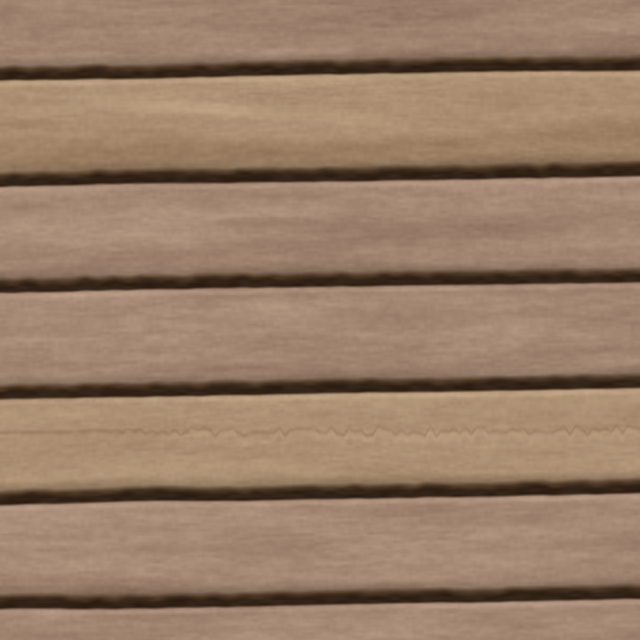
A Shadertoy shader for this texture:

```glsl
#define PITCH 0.1654
#define FIRST_GAP 0.0573
#define SLOPE 0.0168
#define GAP_HALF 0.0105
#define GRAIN_CONTRAST 0.95
#define LIGHT_WOOD vec3(0.71, 0.605, 0.51)
#define DARK_WOOD vec3(0.565, 0.455, 0.375)
#define GAP_BROWN vec3(0.31, 0.225, 0.15)
#define GAP_DARK vec3(0.19, 0.13, 0.085)

float hash(vec2 p) {
    vec3 q = fract(vec3(p.xyx) * 0.1031);
    q += dot(q, q.yzx + 33.33);
    return fract((q.x + q.y) * q.z);
}

float noise(vec2 p) {
    vec2 cell = floor(p), f = fract(p);
    f = f * f * (3.0 - 2.0 * f);
    return mix(mix(hash(cell), hash(cell + vec2(1, 0)), f.x),
               mix(hash(cell + vec2(0, 1)), hash(cell + vec2(1, 1)), f.x), f.y);
}

// Long fibres: octaves of noise stretched along the slat, centred on zero
float fibres(vec2 p) {
    float sum = 0.0, weight = 0.42;
    vec2 frequency = vec2(2.0, 34.0);
    for (int i = 0; i < 4; i++) {
        sum += weight * (noise(p * frequency) - 0.5);
        frequency *= vec2(2.6, 1.75);
        weight *= 0.8;
    }
    return sum;
}

float band(float x, float halfWidth) {
    return exp(-x * x / (halfWidth * halfWidth));
}

// Slat colour; across runs from 0 at the lower gap to 1 at the upper one
vec3 wood(vec2 uv, float slat, float across) {
    float golden = 1.0 - step(0.5, abs(mod(slat, 3.0) - 1.0));
    vec2 p = vec2(uv.x, across * PITCH) + vec2(17.3, 9.1) * (slat + 3.0);

    // Golden slats have a wavier figure
    p.y += (noise(p * vec2(2.5, 9.0)) - 0.5) * mix(0.006, 0.03, golden);
    float tone = 0.50 + 0.14 * golden + 0.10 * (hash(vec2(slat + 8.0, 2.0)) - 0.5);
    tone += fibres(p) * GRAIN_CONTRAST * mix(1.0, 0.75, golden);
    tone += 0.22 * (noise(p * vec2(3.0, 16.0)) - 0.5);

    // Short pores and fine speckle
    tone += 0.20 * (noise(p * vec2(75.0, 210.0)) - 0.5);
    tone += 0.14 * (noise(p * vec2(170.0, 130.0) + 5.0) - 0.5);

    // Slanted pale streak and darker lower heartwood
    if (slat == 4.0) {
        float streak = across - 0.79 + 0.5 * uv.x;
        float extent = smoothstep(0.08, 0.3, uv.x) * (1.0 - smoothstep(0.5, 0.75, uv.x));
        tone += 0.38 * extent * band(streak, 0.065);
        float heartEdge = 0.33 + 0.14 * (noise(vec2(uv.x * 5.0, 3.0)) - 0.5);
        heartEdge += 0.10 * smoothstep(0.75, 0.95, uv.x);
        tone -= 0.36 * (1.0 - smoothstep(heartEdge - 0.08, heartEdge + 0.08, across));
    }

    // Ragged seam with small teeth
    if (slat == 1.0) {
        float teeth = noise(vec2(uv.x * 110.0, 7.0));
        float ragged = smoothstep(0.1, 0.35, uv.x);
        float seam = across - 0.62 + 0.07 * uv.x + 0.09 * ragged * (teeth - 0.4);
        tone -= 0.42 * band(seam, 0.022) * mix(0.55, 1.0, teeth);
        tone += 0.16 * ragged * band(seam + 0.06, 0.04);
        tone -= 0.12 * (1.0 - smoothstep(-0.1, 0.0, seam));
    }

    vec3 tint = mix(vec3(0.0, -0.004, 0.004), vec3(0.012, 0.008, -0.018), golden);
    return mix(DARK_WOOD, LIGHT_WOOD, clamp(tone, -0.3, 1.2)) + tint;
}

void mainImage(out vec4 fragColor, in vec2 fragCoord) {
    vec2 uv = fragCoord / iResolution.xy;
    float wobble = 0.003 * (noise(vec2(uv.x * 5.0, floor(uv.y / PITCH))) - 0.5);
    float s = (uv.y - FIRST_GAP - SLOPE * uv.x + wobble) / PITCH;
    float slat = floor(s);
    float gap = floor(s + 0.5);
    float d = (s - gap) * PITCH;

    vec3 color = wood(uv, slat, s - slat);

    // Worn bright upper rim and shaded lower edge of each slat
    color += 0.05 * band(d + 0.0165, 0.004);
    color *= 1.0 - 0.16 * smoothstep(0.0, 0.008, d) * (1.0 - smoothstep(0.010, 0.030, d));

    // Gap: crisp below, soft above, with a browner upper wall
    float rough = 0.003 * (noise(vec2(uv.x * 45.0, gap * 7.0 + 30.0)) - 0.5);
    float inside = smoothstep(-GAP_HALF - 0.003, -GAP_HALF + 0.003, d + 0.4 * rough);
    inside *= 1.0 - smoothstep(GAP_HALF - 0.005, GAP_HALF + 0.005, d + rough);
    vec3 gapColor = mix(GAP_DARK, GAP_BROWN, smoothstep(-0.001, 0.009, d + 2.0 * rough));
    gapColor += 0.05 * (noise(uv * vec2(60.0, 200.0)) - 0.5);
    color = mix(color, gapColor, inside);

    fragColor = vec4(color, 1.0);
}
```
